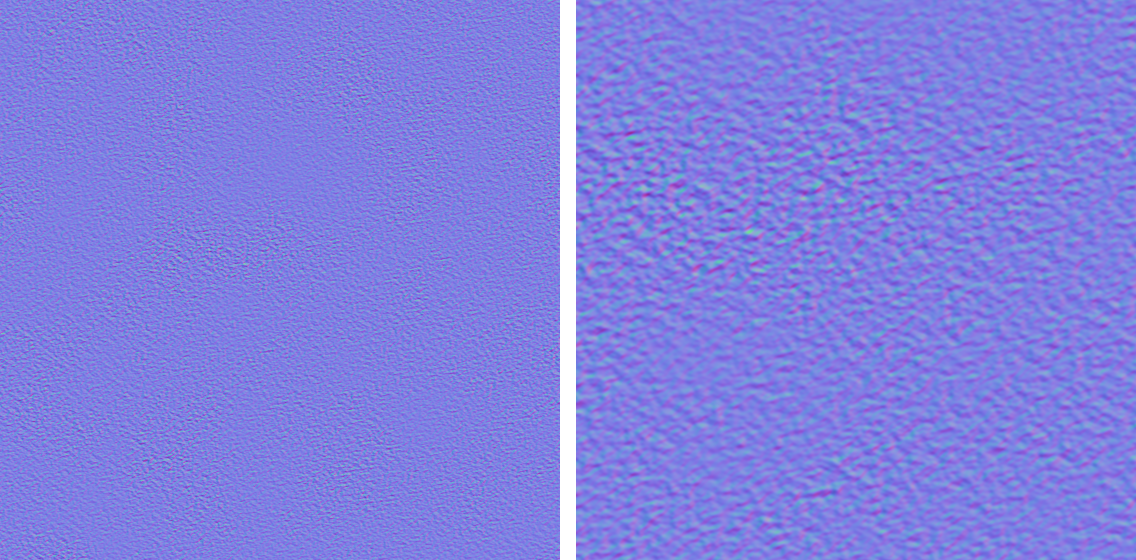
Left: the whole. Right: its middle third, enlarged.
A Shadertoy shader for this texture map:

```glsl
// Tangent-space normal map of fine, grainy plaster with calmer and rougher patches.

#define GRAIN_FREQ   185.0   // coarse grains across the canvas
#define FINE_RATIO   1.75    // fine grain frequency relative to coarse
#define FINE_WEIGHT  0.45    // height of the fine grains
#define PATCH_FREQ   5.0     // rough patches across the canvas
#define PATCH_DEPTH  0.75    // how much the patches vary the relief
#define TILT         0.115   // strength of the relief
#define SLOPE_STEP   0.0008  // sampling distance for the slope
#define BLUE_FALLOFF 2.2     // darkening of blue on steep slopes
#define FLAT_COLOR   vec3(0.499, 0.497, 0.895)

// Random gradient for a lattice point, components in -1..1
vec2 hashGradient(vec2 cell) {
    vec2 k = vec2(dot(cell, vec2(127.1, 311.7)), dot(cell, vec2(269.5, 183.3)));
    return 2.0 * fract(sin(k) * 43758.5453) - 1.0;
}

// Gradient noise with quintic interpolation
float gradientNoise(vec2 p) {
    vec2 cell = floor(p);
    vec2 f = fract(p);
    vec2 u = f * f * f * (f * (f * 6.0 - 15.0) + 10.0);
    vec2 e = vec2(1.0, 0.0);
    float bottom = mix(dot(hashGradient(cell), f),
                       dot(hashGradient(cell + e.xy), f - e.xy), u.x);
    float top = mix(dot(hashGradient(cell + e.yx), f - e.yx),
                    dot(hashGradient(cell + e.xx), f - e.xx), u.x);
    return mix(bottom, top, u.y);
}

vec2 rotate(vec2 p, float angle) {
    float c = cos(angle), s = sin(angle);
    return vec2(c * p.x - s * p.y, s * p.x + c * p.y);
}

// Grain height, in grain units; the shear draws grains out along a shallow diagonal
float grainHeight(vec2 uv) {
    vec2 p = GRAIN_FREQ * vec2(0.74 * uv.x - 0.28 * uv.y, 0.96 * uv.y);
    float coarse = gradientNoise(rotate(p, 0.6));
    float fine = gradientNoise(rotate(p, 2.0) * FINE_RATIO + 37.0);
    return coarse + FINE_WEIGHT * fine;
}

// Relief multiplier: broad patches broken up by smaller ones
float roughness(vec2 uv) {
    float broad = gradientNoise(rotate(uv, 0.7) * PATCH_FREQ + 11.0);
    float small = gradientNoise(rotate(uv, 1.9) * PATCH_FREQ * 2.7 + 53.0);
    return max(0.4, 1.0 + PATCH_DEPTH * (broad + 0.6 * small));
}

void mainImage(out vec4 fragColor, in vec2 fragCoord) {
    vec2 uv = fragCoord / iResolution.y;

    // Central differences give the slope of the grain
    vec2 d = vec2(SLOPE_STEP, 0.0);
    vec2 slope = vec2(grainHeight(uv + d.xy) - grainHeight(uv - d.xy),
                      grainHeight(uv + d.yx) - grainHeight(uv - d.yx));
    slope /= 2.0 * SLOPE_STEP * GRAIN_FREQ;

    // Encode the tilt in red and green, the loss of height in blue
    vec2 tilt = -TILT * roughness(uv) * slope;
    vec3 color = FLAT_COLOR + vec3(tilt, -BLUE_FALLOFF * dot(tilt, tilt));
    fragColor = vec4(clamp(color, 0.0, 1.0), 1.0);
}
```
